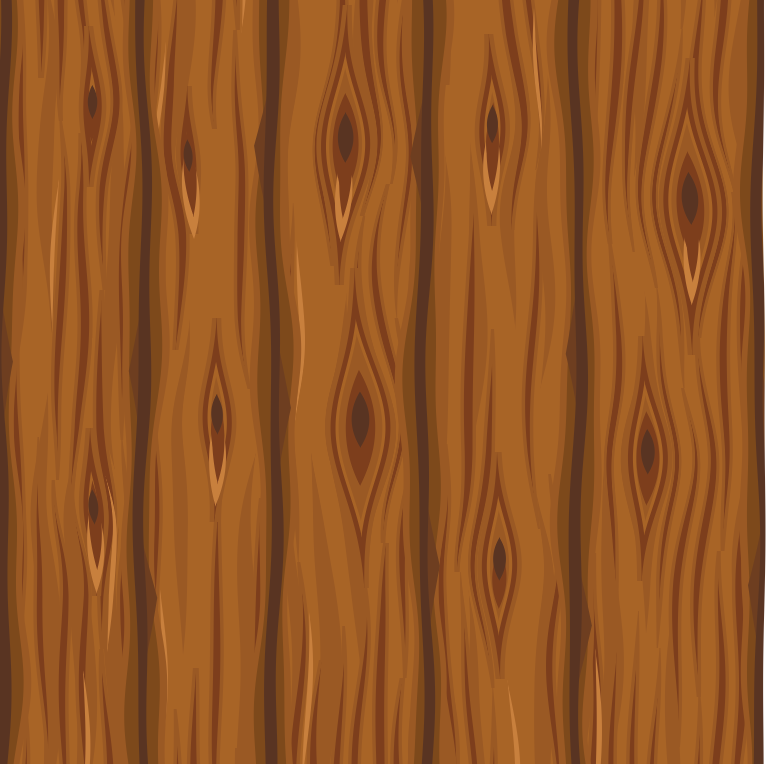
A WebGL 2 fragment shader for this texture:

```glsl
#version 300 es
precision highp float;
// Five upright cartoon wood planks with dark gaps, chips and knots.
// Tapered strokes fill hashed lanes; a radial push bends the lanes around
// each knot, and layered sines make the grain and plank edges waver.

uniform vec2 u_resolution;
out vec4 outColor;

const int PLANKS = 5;
const float GAPS[6] = float[6](0.002, 0.186, 0.356, 0.553, 0.752, 0.990);
// Two knots per plank: offset from plank centre, height, half width.
const vec3 KNOTS[10] = vec3[10](
  vec3(0.030, 0.33, 0.014), vec3(0.020, 0.86, 0.013),
  vec3(0.008, 0.45, 0.020), vec3(-0.022, 0.79, 0.011),
  vec3(0.014, 0.44, 0.040), vec3(-0.006, 0.81, 0.033),
  vec3(0.000, 0.26, 0.024), vec3(-0.015, 0.83, 0.018),
  vec3(-0.034, 0.40, 0.027), vec3(0.030, 0.73, 0.036));

const float GAP_HALF = 0.0068;
const float SHADOW_HALF = 0.017;
const float RING = 0.0065;
const float RIGHT_EDGE = 0.995;

const vec3 LIGHT_WOOD = vec3(0.660, 0.392, 0.150);
const vec3 MID_WOOD = vec3(0.605, 0.350, 0.140);
const vec3 GRAIN = vec3(0.490, 0.245, 0.110);
const vec3 SHADOW = vec3(0.490, 0.285, 0.105);
const vec3 CHIP = vec3(0.430, 0.245, 0.125);
const vec3 GAP = vec3(0.350, 0.205, 0.135);
const vec3 HIGHLIGHT = vec3(0.785, 0.500, 0.240);
const vec3 OUTSIDE = vec3(1.0);

float hash(vec2 p) {
  return fract(sin(dot(p, vec2(127.1, 311.7))) * 4375.85);
}

// Antialiased coverage of a signed distance.
float cover(float d) {
  return clamp(0.5 - d * u_resolution.y, 0.0, 1.0);
}

void paint(inout vec3 color, vec3 ink, float d) {
  color = mix(color, ink, cover(d));
}

float sway(float y, float seed) {
  return 0.0045 * sin(y * 8.0 + seed * 2.4) + 0.0022 * sin(y * 21.0 + seed * 4.1);
}

// Pointed upright leaf; size holds half width and half height.
float leaf(vec2 p, vec2 size) {
  float t = p.y / size.y;
  return abs(p.x) - size.x * (1.0 - t * t);
}

// Distance to one random tapered stroke per lane cell.
float strokes(vec2 p, vec2 cell, float width, float density, float seed) {
  float lane = floor(p.x / cell.x);
  float y = p.y / cell.y + hash(vec2(lane, seed));
  vec2 id = vec2(lane + seed * 7.0, floor(y));
  float size = hash(id + 3.3);
  vec2 q = vec2(p.x - (lane + 0.5) * cell.x, (fract(y) - 0.5) * cell.y);
  q.x += 0.13 * cell.x * sin(q.y * 17.0 + size * 6.3);
  float d = leaf(q, vec2(width * (0.55 + 0.45 * size), cell.y * (0.33 + 0.16 * size)));
  return hash(id) < density ? d : 1.0;
}

float knotHeight(vec3 knot) { return 0.045 + 1.6 * knot.z; }

float knotRadius(float y, vec3 knot) {
  float t = y / knotHeight(knot);
  return max(knot.z * exp(-t * t) - 0.001, 0.0);
}

void drawKnot(inout vec3 color, vec2 q, vec3 knot, float seed) {
  float h = knotHeight(knot), r = knotRadius(q.y, knot);
  float d = r > 0.0 ? abs(q.x) - r : 1.0;
  paint(color, MID_WOOD, d - 0.006);
  paint(color, GRAIN, d);
  paint(color, LIGHT_WOOD, d + RING);
  paint(color, MID_WOOD, d + RING + 0.004);
  vec2 eye = vec2(0.22 * knot.z + 0.004, 0.48 * h);
  if (knot.z > 0.025) paint(color, GRAIN, leaf(q, eye * vec2(1.5, 1.45)));
  // A lower leaf mostly hidden by the eye leaves a bright V.
  vec2 low = q + vec2(0.0, 0.65 * h);
  if (hash(vec2(seed, 5.0)) > 0.35) {
    paint(color, HIGHLIGHT, leaf(low, vec2(0.011, 0.062)));
    paint(color, GRAIN, leaf(low - vec2(0.001, 0.026), vec2(0.008, 0.058)));
  }
  paint(color, GRAIN, leaf(q + vec2(0.0, 0.2 * h), eye));
  paint(color, GAP, leaf(q - vec2(0.0, 0.1 * h), eye * vec2(0.9, 0.7)));
}

void main() {
  vec2 uv = gl_FragCoord.xy / u_resolution;

  // Plank under this point, bounded by wavering gaps.
  int plank = 0;
  for (int i = 1; i < PLANKS; i++)
    if (uv.x > GAPS[i] + sway(uv.y, float(i))) plank = i;
  float seed = float(plank);
  vec2 p = vec2(uv.x - 0.5 * (GAPS[plank] + GAPS[plank + 1]) - sway(uv.y, seed + 0.5), uv.y);

  // Push the grain aside around the knots.
  vec2 g = p;
  for (int k = 0; k < 2; k++) {
    vec3 knot = KNOTS[plank * 2 + k];
    float d = g.x - knot.x, r = knotRadius(p.y - knot.y, knot);
    g.x = knot.x + sign(d) * max(abs(d) - r * exp((r - abs(d)) / 0.05), 0.0);
  }

  // Broad tone, dark strokes with soft halos, and thin highlights.
  vec3 color = LIGHT_WOOD;
  paint(color, MID_WOOD, strokes(g + 0.011, vec2(0.043, 0.60), 0.015, 0.8, seed + 11.0));
  float dark = strokes(g, vec2(0.027, 0.47), 0.0058, 0.80, seed + 23.0);
  paint(color, MID_WOOD, dark - 0.0045);
  paint(color, GRAIN, dark);
  paint(color, HIGHLIGHT, strokes(g + 0.006, vec2(0.034, 0.24), 0.0038, 0.09, seed + 37.0));
  for (int k = 0; k < 2; k++) {
    vec3 knot = KNOTS[plank * 2 + k];
    drawKnot(color, p - knot.xy, knot, seed * 2.0 + float(k));
  }

  // Ragged shadows, one or two chips, and the gap itself.
  for (int i = 0; i <= PLANKS; i++) {
    float n = float(i), x = uv.x - GAPS[i] - sway(uv.y, n);
    float side = x < 0.0 ? 0.0 : 2.7;
    float rag = sway(uv.y * 1.4, n * 3.0 + side);
    paint(color, MID_WOOD, abs(x) - SHADOW_HALF - 0.008 - 1.3 * rag);
    paint(color, SHADOW, abs(x) - SHADOW_HALF - rag);
    float chipY = abs(uv.y - 0.15 - 0.7 * hash(vec2(n, side)));
    paint(color, CHIP, abs(x) - 0.021 * (1.0 - chipY / 0.10));
    paint(color, GAP, abs(x) - GAP_HALF - 0.25 * sway(uv.y, n + 6.0));
  }
  paint(color, OUTSIDE, RIGHT_EDGE + 0.3 * sway(uv.y, 2.0) - uv.x);
  outColor = vec4(color, 1.0);
}
```
